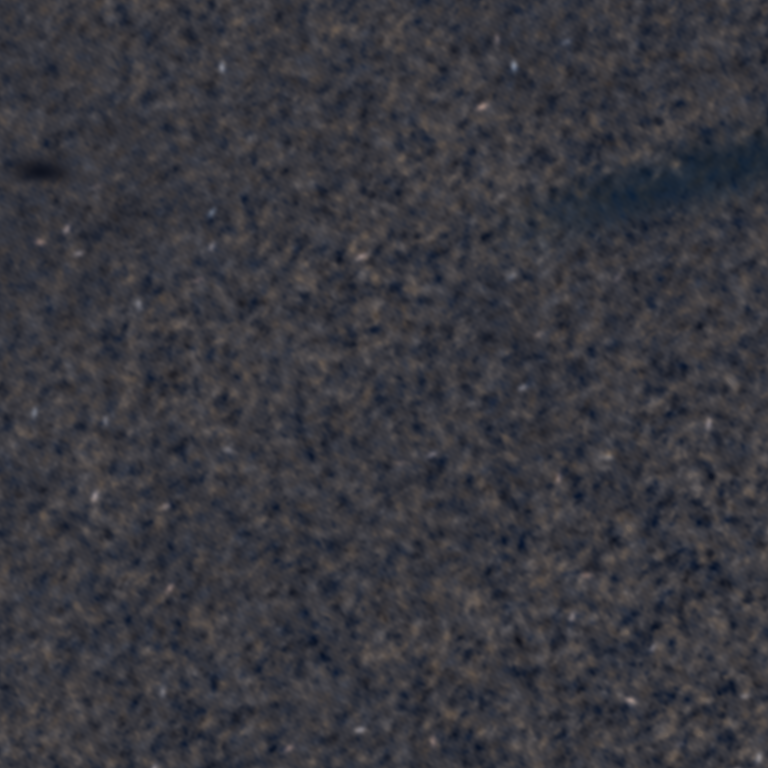
Give the GLSL for this texture, as a WebGL 1 fragment shader.

```glsl
precision highp float;

uniform vec2 u_resolution;

float hash(vec2 p) {
  p = fract(p * vec2(0.1031, 0.1137));
  p += dot(p, p.yx + 33.33);
  return fract((p.x + p.y) * p.x * 47.3);
}

vec2 hash2(vec2 p) {
  return vec2(hash(p + 17.3), hash(p.yx + 71.9));
}

vec2 rotate(vec2 v, float angle) {
  float c = cos(angle), s = sin(angle);
  return vec2(c * v.x + s * v.y, c * v.y - s * v.x);
}

// Soft oval grains, one per cell: x is signed tone, y is signed warmth
vec2 grains(vec2 p) {
  vec2 cell = floor(p), sum = vec2(0.0);
  for (int j = -1; j <= 1; j++) {
    for (int i = -1; i <= 1; i++) {
      vec2 id = cell + vec2(float(i), float(j));
      vec2 center = id + 0.15 + 0.7 * hash2(id);
      vec2 d = rotate(p - center, 6.283 * hash(id + 5.7));
      float weight = exp(-dot(d * d, vec2(3.2, 7.0)));
      sum += weight * (2.0 * hash2(id + 131.0) - 1.0);
    }
  }
  return sum;
}

// Sparse pale chips: x is brightness, y is warmth
vec2 chips(vec2 p) {
  vec2 id = floor(p);
  vec2 d = fract(p) - 0.3 - 0.4 * hash2(id + 43.0);
  d = rotate(d, -0.6 + 2.0 * hash(id + 9.1));
  float present = step(0.9, hash(id + 211.0));
  float glow = exp(-dot(d * d, vec2(35.0, 90.0)));
  return vec2(present * glow * mix(0.25, 1.0, hash(id + 87.0)), hash(id + 61.0));
}

// Broad, uneven patches
float patches(vec2 p) {
  return 0.5 * sin(7.0 * p.x + 2.0 * sin(5.0 * p.y + 1.0))
       + 0.3 * sin(13.0 * p.y - 6.0 * p.x + 2.0)
       + 0.2 * sin(21.0 * p.x + 17.0 * p.y);
}

void main() {
  vec2 uv = gl_FragCoord.xy / u_resolution;
  vec2 warped = uv + 0.002 * sin(uv.yx * vec2(61.0, 47.0));

  vec2 coarse = grains(warped * 60.0 + 20.0);
  vec2 fine = grains(rotate(warped, 0.5) * 104.0 + 300.0);
  float broad = patches(uv);

  // Cast shadow fading in from the left, with a ragged edge
  float across = uv.y - 0.742 - 0.27 * (uv.x - 0.8) + 0.012 * coarse.x;
  float shadow = exp(-across * across * 700.0) * smoothstep(0.58, 0.86, uv.x);
  vec2 pit = (uv - vec2(0.052, 0.776)) / vec2(0.033, 0.014);
  float pitShade = exp(-dot(pit, pit));

  // Grain tone, with more contrast towards the lower right
  float contrast = 0.95 + 0.15 * broad + 0.25 * (uv.x - uv.y);
  float weave = sin(640.0 * (uv.x + uv.y)) * sin(190.0 * uv.x - 230.0 * uv.y);
  float tone = 0.5 + contrast * (0.5 * coarse.x + 0.32 * fine.x);
  tone += 0.06 * broad + 0.035 * weave;
  tone = mix(tone, 0.08 + 0.3 * (tone - 0.5), 0.9 * shadow);

  vec3 blueBlack = vec3(0.11, 0.13, 0.18);
  vec3 warmGrey = vec3(0.33, 0.31, 0.31);
  vec3 color = mix(blueBlack, warmGrey, clamp(tone, -0.3, 1.25));
  color += vec3(0.016, 0.002, -0.016) * (coarse.y + 0.7 * fine.y);
  color += vec3(-0.03, 0.0, 0.012) * shadow;

  // Pale chips and the small dark pit
  vec2 chip = chips(rotate(uv, 0.35) * 23.0 + 40.0);
  vec3 chipTint = mix(vec3(0.27, 0.29, 0.31), vec3(0.34, 0.25, 0.2), chip.y);
  color += chipTint * chip.x * (1.0 - 0.9 * shadow);
  color = mix(color, vec3(0.04, 0.055, 0.1), 0.9 * pitShade);

  gl_FragColor = vec4(color, 1.0);
}
```
